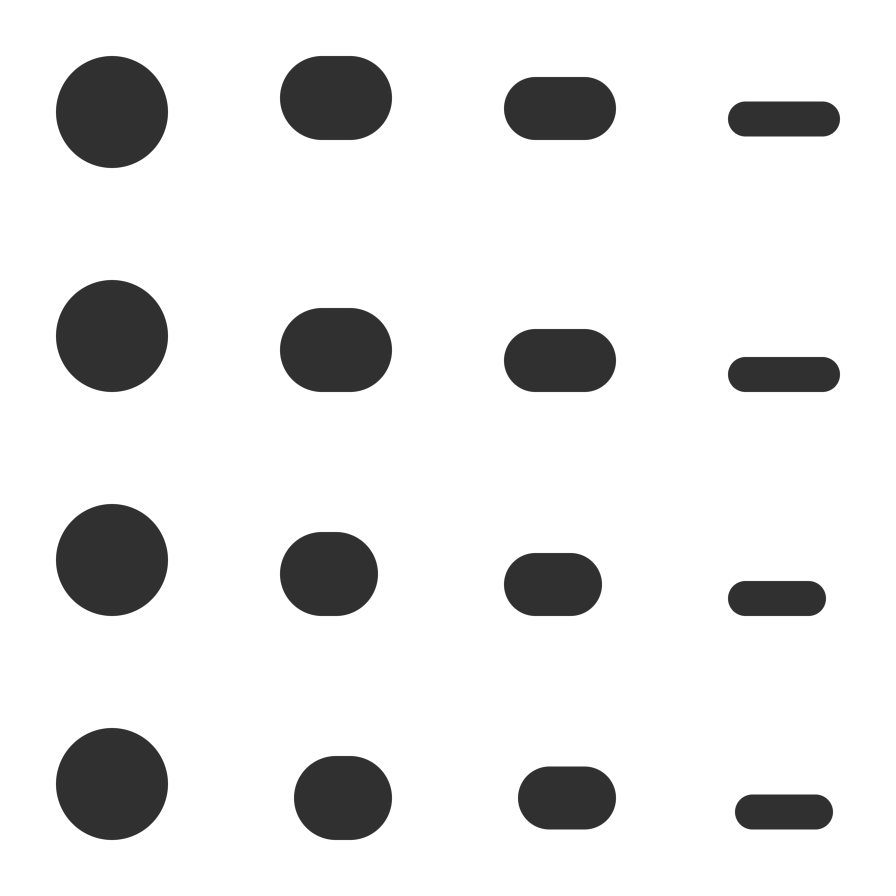
Reproduce this pattern procedurally as a WebGL 1 fragment shader.

```glsl
precision highp float;

uniform vec2 u_resolution;

#define CELLS 4.0
#define CELL_UNITS 32.0
#define MARGIN 8.0
#define FULL_WIDTH 16.0
#define NARROW_WIDTH 14.0
#define HEIGHTS vec4(16.0, 12.0, 9.0, 5.0)
#define EDGE_PIXELS 0.7
#define INK vec3(0.19)
#define PAPER vec3(1.0)

// Signed distance to a horizontal capsule of the given full size
float capsuleDistance(vec2 p, vec2 size) {
    float radius = 0.5 * size.y;
    p.x = max(abs(p.x) - (0.5 * size.x - radius), 0.0);
    return length(p) - radius;
}

// Lower-left insets of each column, by row counted from the bottom
vec4 leftInsets(float row) {
    return MARGIN + (row < 0.5 ? vec4(0.0, 2.0, 2.0, 1.0) : vec4(0.0));
}

vec4 bottomInsets(float row) {
    vec4 lift = vec4(0.0);
    if (row < 0.5) lift = vec4(0.0, 0.0, 1.5, 1.5);
    if (row > 2.5) lift = vec4(0.0, 4.0, 4.0, 4.5);
    return MARGIN + lift;
}

void main() {
    float side = min(u_resolution.x, u_resolution.y);
    vec2 grid = gl_FragCoord.xy / u_resolution * CELLS;
    vec2 cell = floor(grid);
    vec2 local = fract(grid) * CELL_UNITS;

    // Select this column's dimensions
    vec4 column = 1.0 - step(0.5, abs(vec4(0.0, 1.0, 2.0, 3.0) - cell.x));
    bool narrow = cell.x > 0.5 && cell.y < 1.5;
    vec2 size = vec2(narrow ? NARROW_WIDTH : FULL_WIDTH, dot(column, HEIGHTS));
    vec2 corner = vec2(dot(column, leftInsets(cell.y)),
                       dot(column, bottomInsets(cell.y)));

    // Fill with a smooth edge
    float dist = capsuleDistance(local - corner - 0.5 * size, size);
    float edge = EDGE_PIXELS * CELLS * CELL_UNITS / side;
    float fill = 1.0 - smoothstep(-edge, edge, dist);
    gl_FragColor = vec4(mix(PAPER, INK, fill), 1.0);
}
```
